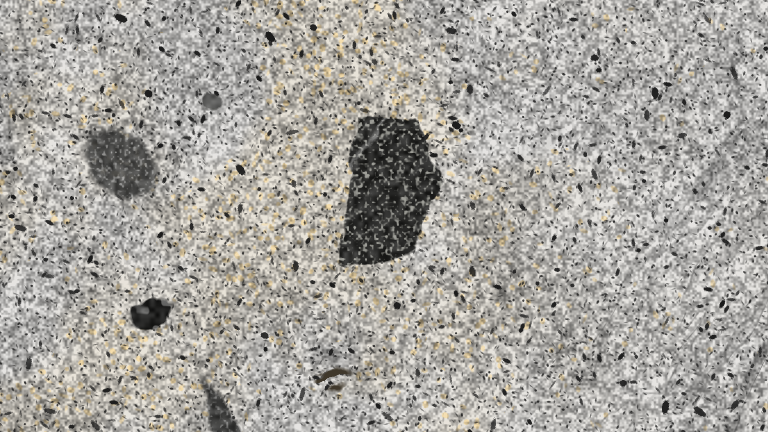
Reproduce this texture procedurally as a Shadertoy shader.

```glsl
vec3 hash3(vec2 p) {
    vec3 q = fract(p.xyx * vec3(0.1031, 0.1030, 0.0973));
    q += dot(q, q.yxz + 33.33);
    return fract((q.xxy + q.yzz) * q.zyx);
}

float noise(vec2 p) {
    vec2 i = floor(p), f = fract(p);
    f = f * f * (3.0 - 2.0 * f);
    return mix(mix(hash3(i).x, hash3(i + vec2(1, 0)).x, f.x),
               mix(hash3(i + vec2(0, 1)).x, hash3(i + vec2(1, 1)).x, f.x), f.y);
}

float fbm(vec2 p) {
    float sum = 0.0, amp = 0.5;
    for (int i = 0; i < 4; i++) {
        sum += amp * noise(p);
        p = mat2(1.6, 1.2, -1.2, 1.6) * p + 7.3;
        amp *= 0.5;
    }
    return sum / 0.9375;
}

vec2 turn(vec2 p, float angle) {
    float c = cos(angle), s = sin(angle);
    return vec2(c * p.x + s * p.y, c * p.y - s * p.x);
}

float ellipse(vec2 p, vec2 radii) {
    return (length(p / radii) - 1.0) * min(radii.x, radii.y);
}

float cover(float d, float softness) {
    return clamp(0.5 - d / softness, 0.0, 1.0);
}

// Scattered elongated grains; radii are fractions of a cell
float grains(vec2 p, float scale, float share, vec2 radii, float seed) {
    vec2 q = p * scale, cell = floor(q);
    float amount = 0.0;
    for (int y = -1; y <= 1; y++)
    for (int x = -1; x <= 1; x++) {
        vec2 id = cell + vec2(x, y);
        vec3 place = hash3(id + seed), form = hash3(id + seed + 91.7);
        if (place.z > share) continue;
        vec2 local = turn(q - id - place.xy, -1.0 + 2.6 * (form.x - 0.5));
        float d = ellipse(local, radii * mix(vec2(0.6), vec2(1.4), form.yz));
        d += 0.35 * radii.y * (noise(local * 2.5 / radii.y + id) - 0.5);
        amount = max(amount, cover(d, scale / iResolution.y) * mix(0.6, 1.0, form.z));
    }
    return amount;
}

// Convex broken block bounded by slanted sides
float block(vec2 p) {
    float d = max(dot(p, vec2(-0.993, 0.118)) - 0.091, abs(p.y) - 0.168);
    d = max(d, dot(p, vec2(0.926, 0.378)) - 0.123);
    d = max(d, dot(p, vec2(0.923, -0.385)) - 0.107);
    return max(d, dot(p, vec2(0.447, -0.894)) - 0.152);
}

void mainImage(out vec4 fragColor, in vec2 fragCoord) {
    vec2 p = fragCoord / iResolution.y;
    float pixel = 1.0 / iResolution.y;
    float fine = noise(p * 190.0), medium = noise(p * 85.0 + 31.0);
    float broad = fbm(p * 6.0 + 4.0);

    // Pale crystalline ground
    float light = 0.715 + 0.40 * (fine - 0.5) + 0.30 * (medium - 0.5) + 0.22 * (broad - 0.5);
    vec3 color = min(light, 0.90) * vec3(1.0, 0.995, 0.985);

    // Ochre stains, strongest left of centre
    float warmth = mix(0.30, 0.05, smoothstep(0.9, 1.5, p.x));
    warmth *= smoothstep(0.32, 0.62, fbm(p * 4.0 + 17.0)) * 1.5;
    float ochre = grains(p, 48.0, warmth, vec2(0.36, 0.24), 300.0);
    color = mix(color, color * vec3(1.07, 0.97, 0.76), min(1.0, 0.4 * warmth + 0.85 * ochre));

    // Slanted weathered furrows toward the right
    vec2 slope = turn(p, 1.0);
    float furrow = noise(slope * vec2(4.0, 22.0) + 0.8 * fbm(p * 14.0));
    float weathered = smoothstep(0.95, 1.6, p.x) * smoothstep(0.95, 0.3, p.y);
    color *= 1.0 - 0.32 * weathered * smoothstep(0.62, 0.90, furrow);
    float crack = abs(fbm(slope * vec2(3.0, 11.0) + 9.0) - 0.5);
    color *= 1.0 - 0.38 * weathered * (1.0 - smoothstep(0.0, 0.028, crack)) * medium;

    // Dark mineral flecks in three sizes
    float fleck = 0.85 * grains(p, 88.0, 0.33, vec2(0.29, 0.16), 0.0);
    fleck = max(fleck, grains(p, 42.0, 0.13, vec2(0.32, 0.15), 120.0));
    fleck = max(fleck, grains(p, 14.0, 0.14, vec2(0.17, 0.085), 211.0));
    color = mix(color, vec3(0.10, 0.10, 0.10), fleck);

    // Rough edges shared by the dark enclaves
    vec2 rough = p + 0.028 * (vec2(fbm(p * 24.0), fbm(p * 24.0 + 50.0)) - 0.5);
    float speck = smoothstep(0.48, 0.88, 0.6 * fine + 0.4 * noise(p * 150.0 + 70.0));
    vec3 dark = vec3(0.17, 0.17, 0.165) + 0.20 * (medium - 0.5);

    // Oval enclave with a fading rim
    float oval = ellipse(turn(rough - vec2(0.28, 0.623), -0.65), vec2(0.094, 0.064));
    color = mix(color, dark + 0.11 + 0.30 * speck, 0.92 * cover(oval, 0.014));

    // Small fragments
    float shard = ellipse(turn(rough - vec2(0.35, 0.273), 0.35), vec2(0.050, 0.033));
    color = mix(color, dark * 0.75 + 0.30 * smoothstep(0.55, 0.75, noise(p * 50.0)), cover(shard, pixel * 2.0));
    vec2 tail = turn(rough - vec2(0.51, 0.035), -1.15);
    float wedge = ellipse(tail, vec2(0.095, 0.027 + 0.20 * clamp(tail.x, -0.06, 0.05)));
    color = mix(color, dark + 0.08 + 0.25 * speck, cover(wedge, pixel * 3.0));
    float pebble = ellipse(rough - vec2(0.487, 0.762), vec2(0.025, 0.020));
    color = mix(color, dark + 0.18, cover(pebble, pixel * 2.0));
    vec2 ribbon = turn(rough - vec2(0.771, 0.12), 0.25);
    float streaks = smoothstep(0.40, 0.65, noise(ribbon * vec2(30.0, 130.0)));
    color = mix(color, vec3(0.25, 0.22, 0.17), streaks * cover(ellipse(ribbon, vec2(0.042, 0.024)), 0.008));

    // Large speckled block with a pale vein near its upper left
    vec2 local = rough - vec2(0.898, 0.56);
    vec3 blockColor = mix(dark, vec3(0.70, 0.70, 0.67), 0.85 * speck);
    float vein = abs(dot(local - vec2(-0.06, 0.09), vec2(0.82, -0.57)));
    blockColor += 0.25 * cover(vein - 0.003, pixel * 2.0) * smoothstep(0.02, 0.06, local.y);
    color = mix(color, blockColor, cover(block(local), pixel * 2.0));

    fragColor = vec4(clamp(color, 0.0, 1.0), 1.0);
}
```
